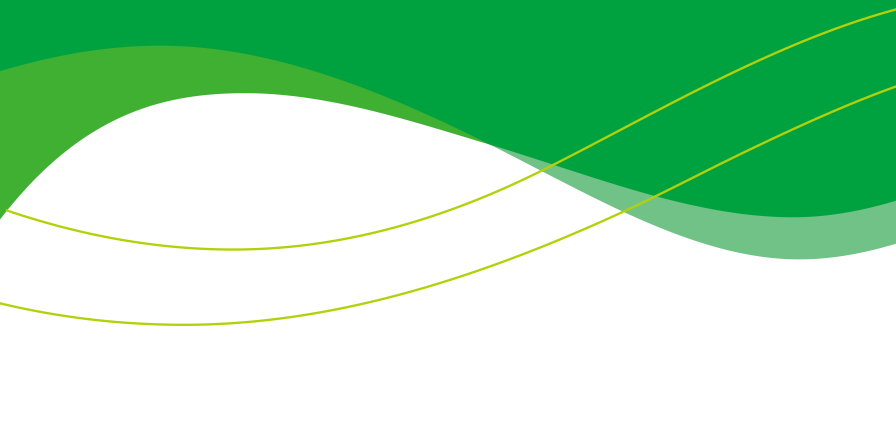
This background is drawn by a Shadertoy shader. Its source:

```glsl
// Cubic Hermite span between two knots (x, height, slope)
float span(float x, vec3 a, vec3 b) {
    float w = b.x - a.x;
    float t = (x - a.x) / w;
    float s = 1.0 - t;
    return a.y * s * s * (1.0 + 2.0 * t) + b.y * t * t * (3.0 - 2.0 * t)
         + w * t * s * (a.z * s - b.z * t);
}

// Smooth curve through five knots
float curve(float x, vec3 knots[5]) {
    int i = 0;
    while (i < 3 && x > knots[i + 1].x) i++;
    return span(x, knots[i], knots[i + 1]);
}

// Antialiased coverage of the side where d is positive
float cover(float d) {
    return clamp(d * iResolution.y + 0.5, 0.0, 1.0);
}

// Signed distance above a curve, corrected for its slope
float above(vec2 p, vec3 knots[5]) {
    float y = curve(p.x, knots);
    float slope = (curve(p.x + 0.002, knots) - y) / 0.002;
    return (p.y - y) / sqrt(1.0 + slope * slope);
}

float stroke(vec2 p, vec3 knots[5]) {
    return cover(0.0026 - abs(above(p, knots)));
}

void mainImage(out vec4 fragColor, in vec2 fragCoord) {
    vec2 p = fragCoord / iResolution.xy * vec2(2.0, 1.0);

    // Two waves that cross near the centre
    vec3 steepWave[5] = vec3[5](
        vec3(0.0, 0.841, 0.30), vec3(0.357, 0.898, 0.0), vec3(1.094, 0.677, -0.5),
        vec3(1.784, 0.421, 0.0), vec3(2.0, 0.456, 0.30));
    vec3 gentleWave[5] = vec3[5](
        vec3(0.0, 0.510, 1.3), vec3(0.547, 0.792, 0.0), vec3(1.094, 0.677, -0.3),
        vec3(1.771, 0.515, 0.0), vec3(2.0, 0.552, 0.30));

    // Two thin rising lines
    vec3 upperLine[5] = vec3[5](
        vec3(0.013, 0.531, -0.34), vec3(0.521, 0.443, 0.0), vec3(1.211, 0.620, 0.5),
        vec3(1.5625, 0.802, 0.5), vec3(2.0, 0.979, 0.27));
    vec3 lowerLine[5] = vec3[5](
        vec3(0.0, 0.323, -0.24), vec3(0.411, 0.275, 0.0), vec3(1.388, 0.526, 0.46),
        vec3(1.667, 0.663, 0.48), vec3(2.0, 0.807, 0.36));

    float steep = cover(above(p, steepWave));
    float gentle = cover(above(p, gentleWave));

    // Side tints where only one wave covers, deep green where both do
    vec3 leafGreen = vec3(0.25, 0.69, 0.20);
    vec3 paleGreen = vec3(0.44, 0.76, 0.53);
    vec3 deepGreen = vec3(0.0, 0.635, 0.25);
    vec3 tint = p.x < 1.094 ? leafGreen : paleGreen;
    vec3 color = mix(vec3(1.0), tint, max(steep, gentle));
    color = mix(color, deepGreen, min(steep, gentle));

    // Lime lines on top; the upper one begins at the green edge
    float lines = max(stroke(p, upperLine) * cover(p.x - 0.013), stroke(p, lowerLine));
    color = mix(color, vec3(0.70, 0.82, 0.04), lines);

    fragColor = vec4(color, 1.0);
}
```
